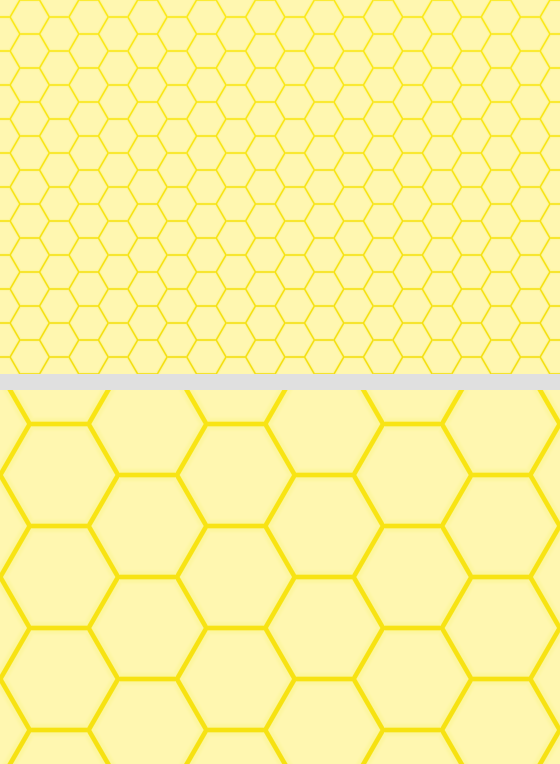
Top: the whole. Bottom: its middle third, enlarged.
Reproduce this pattern procedurally as a Shadertoy shader.

```glsl
// Distance from a point to the nearest edge of a flat-topped hexagon grid, cell height 1
float hexEdgeDistance(vec2 p) {
    vec2 period = vec2(sqrt(3.0), 1.0);
    vec2 even = p - period * round(p / period);
    vec2 shifted = p - 0.5 * period;
    vec2 odd = shifted - period * round(shifted / period);
    vec2 cell = abs(dot(even, even) < dot(odd, odd) ? even : odd);
    return 0.5 - max(cell.y, dot(cell, vec2(0.5 * sqrt(3.0), 0.5)));
}

void mainImage(out vec4 fragColor, in vec2 fragCoord) {
    // Eleven cells down; the canvas centre lies midway between two columns
    float pixel = 11.0 / iResolution.y;
    vec2 p = (fragCoord - 0.5 * iResolution.xy) * pixel;
    float edge = hexEdgeDistance(p + vec2(0.25 * sqrt(3.0), 0.0));

    // Pale wax with a faint yellow halo beside the walls
    vec3 wax = vec3(1.0, 0.968, 0.69);
    float halo = 1.0 - smoothstep(0.03, 0.085, edge);
    vec3 color = mix(wax, vec3(0.99, 0.965, 0.62), halo);

    // Thin walls, slightly deeper in tone towards the bottom
    float height = fragCoord.y / iResolution.y;
    vec3 wall = mix(vec3(0.955, 0.87, 0.06), vec3(0.985, 0.91, 0.09), height);
    float line = 1.0 - smoothstep(0.023 - 0.7 * pixel, 0.023 + 0.7 * pixel, edge);
    fragColor = vec4(mix(color, wall, line), 1.0);
}
```
